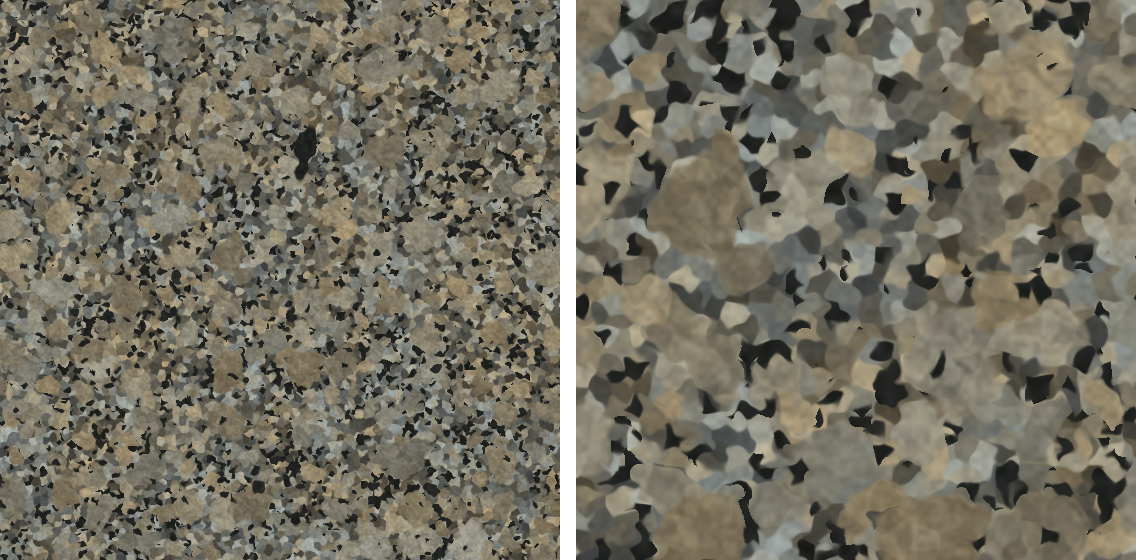
Left: the whole. Right: its middle third, enlarged.
Give the GLSL for this texture, as a Shadertoy shader.

```glsl
// Polished granite: a groundmass of small grey and tan grains, larger rounded
// feldspar crystals, clustered black mica flecks and a few dark inclusions.
// Grains are soft Voronoi cells; crystals are warped ellipses on jittered grids.

vec3 hash3(vec2 p) {
    vec3 q = fract(vec3(p.xyx) * vec3(0.1031, 0.1030, 0.0973));
    q += dot(q, q.yxz + 33.33);
    return fract((q.xxy + q.yzz) * q.zyx);
}

float noise(vec2 p) {
    vec2 i = floor(p), f = fract(p);
    f = f * f * (3.0 - 2.0 * f);
    return mix(mix(hash3(i).x, hash3(i + vec2(1, 0)).x, f.x),
               mix(hash3(i + vec2(0, 1)).x, hash3(i + vec2(1, 1)).x, f.x), f.y);
}

float fbm(vec2 p) {
    return 0.55 * noise(p) + 0.3 * noise(p * 2.1 + 17.3) + 0.15 * noise(p * 4.3 + 41.7);
}

// Soft Voronoi cells: x = tone, y = warmth, z = coverage by chosen cells
vec3 grains(vec2 p, float chance) {
    vec2 base = floor(p);
    vec4 sum = vec4(0.0);
    for (int y = -1; y <= 1; y++)
    for (int x = -1; x <= 1; x++) {
        vec2 id = base + vec2(x, y);
        vec3 h = hash3(id + 71.0);
        float weight = exp(-18.0 * length(id + hash3(id).xy - p));
        sum += weight * vec4(h.xy, step(h.z, chance), 1.0);
    }
    return sum.xyz / sum.w;
}

// Scattered elliptical crystals: x = coverage, y = tone, z = warmth
vec3 crystals(vec2 p, float share) {
    vec2 base = floor(p);
    vec3 result = vec3(0.0, 0.5, 0.5);
    for (int y = -1; y <= 1; y++)
    for (int x = -1; x <= 1; x++) {
        vec2 id = base + vec2(x, y);
        vec3 place = hash3(id + 5.0), look = hash3(id + 133.0);
        vec2 d = p - id - 0.15 - 0.7 * place.xy;
        float a = 6.2832 * place.z;
        d = mat2(cos(a), sin(a), -sin(a), cos(a)) * d * vec2(0.8, 1.1);
        float radius = 0.22 + 0.28 * look.z;
        float cover = 1.0 - smoothstep(radius - 0.08, radius, length(d));
        cover *= step(hash3(id + 211.0).x, share);
        result = mix(result, vec3(1.0, look.xy), cover);
    }
    return result;
}

// Warm stone ranges from blue grey to ochre at a given lightness
vec3 stone(float light, float warmth) {
    return light * mix(vec3(0.95, 1.0, 0.98), vec3(1.09, 0.96, 0.72), warmth);
}

// Ragged dark ellipse, leaning to the right
float inclusion(vec2 d, vec2 size) {
    d.x -= 0.2 * d.y;
    return 1.0 - smoothstep(0.85, 1.05, length(d / size));
}

void mainImage(out vec4 fragColor, in vec2 fragCoord) {
    vec2 uv = fragCoord / iResolution.y;
    vec2 ragged = vec2(noise(uv * 130.0), noise(uv * 130.0 + 57.0)) - 0.5;
    vec2 broad = vec2(noise(uv * 45.0 + 9.0), noise(uv * 45.0 + 83.0)) - 0.5;
    vec2 p = uv + 0.007 * ragged;
    vec2 q = p + 0.014 * broad;

    // Groundmass
    vec3 g = grains(p * 82.0, 0.0);
    float region = smoothstep(0.3, 0.7, fbm(uv * 14.0 + 30.0));
    vec3 col = stone(mix(0.25, 0.67, g.x), clamp(0.65 * g.y + 0.4 * region - 0.1, 0.0, 1.0));

    // Feldspar crystals with faint cleavage streaks
    vec3 small = crystals(q * 25.0 + 40.0, 0.5);
    vec3 large = crystals(q * 14.0, 0.5);
    vec3 c = mix(small, large, large.x);
    float streaks = noise(mat2(0.8, 0.6, -0.6, 0.8) * q * vec2(70.0, 190.0)) - 0.5;
    vec3 feldspar = stone(mix(0.42, 0.62, c.y) + 0.1 * streaks, 0.3 + 0.7 * c.z);
    float cover = max(small.x, large.x);
    col = mix(col, feldspar, 0.78 * cover);

    // Fine mottling
    col *= 1.0 + 0.16 * (noise(uv * 260.0) - 0.5) + 0.12 * (fbm(uv * 90.0 + 12.0) - 0.5);
    col *= 0.97 + 0.06 * noise(uv * 4.0);

    // Mica flecks, gathered between the crystals
    float cluster = smoothstep(0.38, 0.75, fbm(uv * 27.0 + 63.0));
    float chance = (0.035 + 0.34 * cluster) * (1.0 - 0.8 * cover);
    float dark = grains(p * 108.0 + 19.0, chance).z;

    // One long inclusion and several small ones
    dark = max(dark, inclusion(q - vec2(0.545, 0.727), vec2(0.017, 0.05)));
    for (int i = 0; i < 6; i++) {
        vec3 h = hash3(vec2(i, 7 * i + 3));
        dark = max(dark, 0.9 * inclusion(q - h.xy, vec2(0.008, 0.01) + 0.006 * h.z));
    }
    vec3 mica = vec3(0.115, 0.122, 0.115) + 0.06 * (noise(uv * 150.0 + 5.0) - 0.4);
    col = mix(col, mica, dark);

    fragColor = vec4(clamp(col, 0.0, 1.0), 1.0);
}
```
